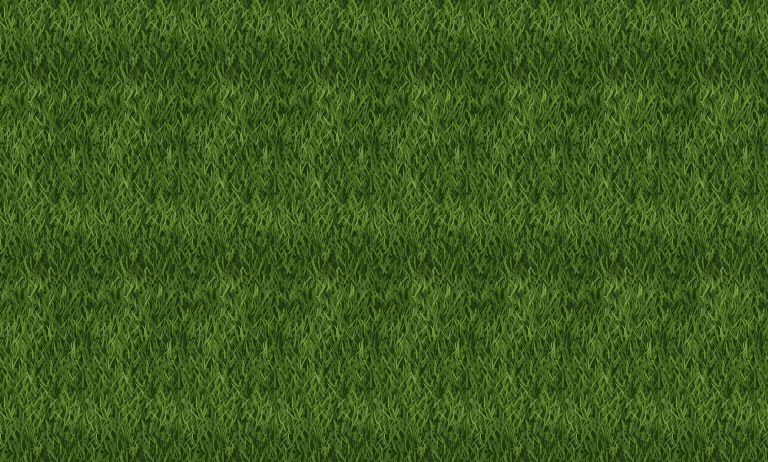
Reproduce this texture procedurally as a WebGL 2 fragment shader.

```glsl
#version 300 es
precision highp float;

uniform vec2 u_resolution;
out vec4 outColor;

#define REPEATS vec2(8.0, 2.37)
#define CELLS vec2(14.0, 26.0)
#define CLUMPS vec2(6.0, 11.0)
#define LAYERS 5
#define BLADE_LENGTH 0.0145
#define BLADE_WIDTH 0.0017
#define LEAN 0.72
#define CLUMP_CONTRAST 0.16

const vec3 SOIL = vec3(0.12, 0.20, 0.05);
const vec3 GRASS = vec3(0.275, 0.395, 0.12);
const vec3 TIP = vec3(0.47, 0.61, 0.25);

vec4 hash4(vec3 p) {
    vec4 q = fract(p.xyzx * vec4(0.1031, 0.1030, 0.0973, 0.1099));
    q += dot(q, q.wzxy + 33.33);
    return fract((q.xxyz + q.yzzw) * q.zywx);
}

// Value noise that wraps with the tile
float clumpNoise(vec2 tile) {
    vec2 g = tile * CLUMPS;
    vec2 id = floor(g);
    vec2 f = smoothstep(0.0, 1.0, g - id);
    vec2 a = mod(id, CLUMPS);
    vec2 b = mod(id + 1.0, CLUMPS);
    float low = mix(hash4(vec3(a, 40.0)).x, hash4(vec3(b.x, a.y, 40.0)).x, f.x);
    float high = mix(hash4(vec3(a.x, b.y, 40.0)).x, hash4(vec3(b, 40.0)).x, f.x);
    return mix(low, high, f.y);
}

// Soft bump on a unit circle
float bump(float x, float center, float width) {
    float d = abs(fract(x - center + 0.5) - 0.5) / width;
    return exp(-d * d);
}

// Broad light and dark areas of a tile, drifting across the lawn
float lawnTone(vec2 tile, float across) {
    float wave = cos(6.28318 * (tile.x - 0.2 - 0.3 * across));
    float tone = 0.10 * wave * bump(tile.y, 0.58, 0.22) * mix(1.0, 0.55, across);
    tone -= 0.13 * bump(tile.y, 0.33, 0.09);
    tone += 0.04 * bump(tile.y, 0.10, 0.12);
    tone += 0.05 * across * bump(tile.y, 0.55, 0.10);
    tone += 0.22 * bump(tile.x, 0.30, 0.07) * bump(tile.y, 0.93, 0.035);
    return tone + CLUMP_CONTRAST * (clumpNoise(tile) - 0.5);
}

// Coverage in x, light along and across the blade in y
vec2 blade(vec2 p, vec4 rnd, float pixel) {
    float angle = (rnd.x * 2.0 - 1.0) * LEAN;
    float c = cos(angle);
    float s = sin(angle);
    p = vec2(c * p.x - s * p.y, s * p.x + c * p.y);
    float len = BLADE_LENGTH * mix(0.65, 1.0, rnd.y);
    float t = p.y / len;
    float side = p.x - 0.003 * (rnd.z - 0.5) * (t * t - 0.3);
    float width = BLADE_WIDTH * mix(1.1, 0.45, clamp(t * 0.5 + 0.5, 0.0, 1.0));
    float body = smoothstep(pixel, -pixel, abs(side) - width);
    float ends = smoothstep(pixel, -pixel, abs(p.y) - len);
    float light = 0.12 * t - 0.10 * clamp(side / width, -1.0, 1.0);
    return vec2(body * ends, light);
}

void main() {
    vec2 uv = gl_FragCoord.xy / u_resolution;
    vec2 tile = vec2(uv.x, 1.0 - uv.y) * REPEATS;
    vec2 cellSize = vec2(u_resolution.x / u_resolution.y, 1.0) / (REPEATS * CELLS);
    float pixel = 0.6 / u_resolution.y;
    float shade = 0.04;

    // Overlapping blades, deepest layer first
    for (int k = 0; k < LAYERS; k++) {
        float layer = float(k);
        vec2 grid = tile * CELLS + layer * vec2(0.37, 0.61);
        vec2 home = floor(grid);
        for (int j = -1; j <= 1; j++) {
            for (int i = -1; i <= 1; i++) {
                vec2 id = home + vec2(i, j);
                vec3 key = vec3(mod(id, CELLS), layer * 7.0 + 1.0);
                vec4 rnd = hash4(key);
                vec2 root = id + hash4(key + 61.0).xy;
                vec2 p = (grid - root) * cellSize * vec2(1.0, -1.0);
                vec2 hit = blade(p, rnd, pixel);
                float bladeShade = 0.7 * rnd.w + 0.3 * layer / float(LAYERS - 1) + hit.y;
                shade = mix(shade, bladeShade, hit.x);
            }
        }
    }

    // Shade to colour
    shade = clamp(shade + lawnTone(tile, uv.x), 0.0, 1.0);
    vec3 color = mix(SOIL, GRASS, smoothstep(0.0, 0.5, shade));
    color = mix(color, TIP, smoothstep(0.45, 1.0, shade));
    outColor = vec4(color, 1.0);
}
```
